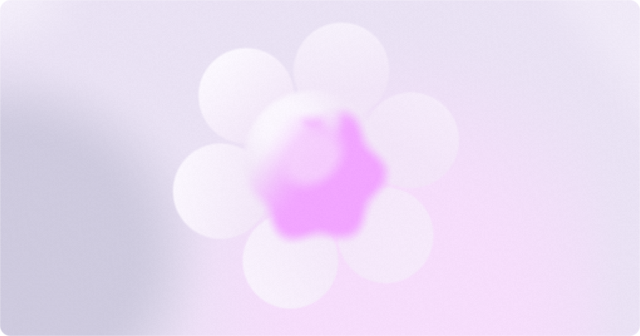
Reproduce this background procedurally as a Shadertoy shader.

```glsl
// A soft, frosted flower of six pale spheres around a glowing pink heart.
// The backdrop blends wide elliptical glows; the flower is a ring of shaded
// discs, a pale ball and a wavy polar blob, all under a faint grain.

const float TAU = 6.2831853;
const vec3 LAVENDER = vec3(0.915, 0.885, 0.955);
const vec3 SLATE = vec3(0.808, 0.792, 0.872);
const vec3 BLUSH = vec3(0.965, 0.868, 0.985);
const vec3 MIST = vec3(0.950, 0.905, 0.972);
const vec3 PEARL = vec3(0.983, 0.970, 0.996);
const vec3 ORCHID = vec3(0.948, 0.645, 1.0);
const vec3 PALE_ORCHID = vec3(0.962, 0.825, 0.990);

float hash(vec2 p) {
    return fract(sin(dot(p, vec2(127.1, 311.7))) * 43758.5453);
}

vec2 polar(float angle) {
    return vec2(cos(angle), sin(angle));
}

// 1 inside a radius, fading to 0 across the given softness
float disc(vec2 p, float radius, float softness) {
    return 1.0 - smoothstep(radius - softness, radius + softness, length(p));
}

float glow(vec2 p, vec2 center, vec2 radii, float inner, float outer) {
    return 1.0 - smoothstep(inner, outer, length((p - center) / radii));
}

float roundedBox(vec2 p, vec2 halfSize, float radius) {
    vec2 q = abs(p) - halfSize + radius;
    return length(max(q, 0.0)) + min(max(q.x, q.y), 0.0) - radius;
}

vec3 backdrop(vec2 p, float aspect) {
    float right = 0.5 * aspect;
    vec3 color = LAVENDER;
    color = mix(color, BLUSH, glow(p, vec2(0.25, -0.45), vec2(0.78, 0.85), 0.35, 1.1));
    color = mix(color, SLATE, glow(p, vec2(-right, -0.26), vec2(0.60, 0.56), 0.62, 1.1));

    // Light corners and a cool right rim
    color = mix(color, LAVENDER, 0.75 * smoothstep(right - 0.18, right - 0.02, p.x));
    color = mix(color, PEARL, 0.55 * glow(p, vec2(-right, 0.5), vec2(0.30, 0.20), 0.0, 1.0));
    float diagonal = dot(p - vec2(right, 0.5), normalize(vec2(0.42, 0.32)));
    color = mix(color, PEARL, 0.35 * smoothstep(-0.28, -0.10, diagonal));
    return color;
}

vec3 petals(vec3 color, vec2 p) {
    for (int i = 0; i < 6; i++) {
        vec2 outward = polar(TAU * (float(i) / 6.0 + 1.0 / 24.0));
        vec2 q = (p - 0.2935 * outward) / 0.142;
        // Bright outer rims, with the strongest light from the upper left
        float light = 0.45 + 0.35 * dot(q, outward) + 0.28 * dot(q, vec2(-0.6, 0.8));
        light -= 0.35 * max(dot(outward, vec2(0.97, 0.26)), 0.0);
        vec3 shade = mix(MIST, PEARL, clamp(light, 0.0, 1.0));
        float cover = 0.78 + 0.20 * smoothstep(0.3, -0.6, outward.x);
        color = mix(color, shade, cover * disc(q, 1.0, 0.035));
    }
    return color;
}

vec3 heart(vec3 color, vec2 p) {
    // Pale ball, brightest at the upper left
    vec2 ball = p - vec2(-0.010, 0.020);
    float sheen = 1.0 - smoothstep(0.04, 0.20, length(ball - vec2(-0.085, 0.110)));
    float softness = mix(0.012, 0.045, smoothstep(-0.10, 0.12, ball.x - ball.y));
    color = mix(color, mix(MIST, PEARL, sheen), 0.92 * disc(ball, 0.204, softness));

    // Six-lobed blob that dissolves toward the light
    vec2 q = p - vec2(0.002, -0.029);
    float angle = atan(q.y, q.x);
    float radius = 0.190 + 0.016 * cos(6.0 * angle - 0.2);
    float shape = disc(q, radius, 0.026);
    float tint = smoothstep(-0.20, 0.01, dot(q, vec2(0.8, -0.6)));
    tint += 0.22 * glow(q, vec2(-0.018, 0.165), vec2(0.04), 0.2, 1.0);
    tint -= 0.45 * glow(q, vec2(0.048, 0.165), vec2(0.045, 0.075), 0.1, 1.0);
    color = mix(color, ORCHID, shape * clamp(tint, 0.0, 1.0));

    // Tilted oval highlight
    vec2 oval = mat2(0.77, -0.64, 0.64, 0.77) * (q - vec2(-0.010, 0.052));
    return mix(color, PALE_ORCHID, 0.85 * glow(oval, vec2(0.0), vec2(0.115, 0.088), 0.5, 1.1));
}

void mainImage(out vec4 fragColor, in vec2 fragCoord) {
    float aspect = iResolution.x / iResolution.y;
    vec2 p = (fragCoord - 0.5 * iResolution.xy) / iResolution.y;
    vec2 flower = p - vec2(-0.012, 0.007);

    vec3 color = backdrop(p, aspect);
    color = petals(color, flower);
    color = heart(color, flower);

    // Fine grain on a grid tied to the canvas height
    color += 0.012 * (hash(floor(p * 268.0)) - 0.5);

    // White outside the rounded card
    float edge = roundedBox(p, vec2(0.5 * aspect, 0.5), 0.032);
    float pixel = 1.0 / iResolution.y;
    color = mix(color, vec3(1.0), smoothstep(-pixel, pixel, edge));
    fragColor = vec4(clamp(color, 0.0, 1.0), 1.0);
}
```
